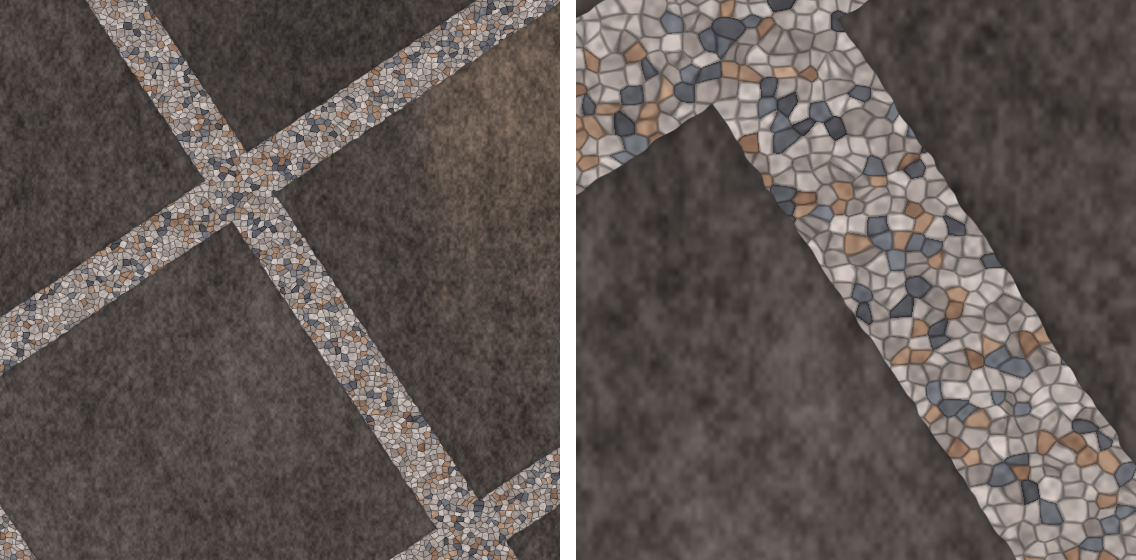
Left: the whole. Right: its middle third, enlarged.
A Shadertoy shader for this texture:

```glsl
// Dark stone paving slabs divided by tilted, crossing bands of pebble aggregate.

float hash(vec2 p) {
    return fract(sin(dot(p, vec2(127.1, 311.7))) * 43758.5);
}

vec2 hash2(vec2 p) {
    return vec2(hash(p), hash(p + 41.3));
}

float noise(vec2 p) {
    vec2 i = floor(p), f = fract(p);
    f = f * f * (3.0 - 2.0 * f);
    return mix(mix(hash(i), hash(i + vec2(1, 0)), f.x),
               mix(hash(i + vec2(0, 1)), hash(i + vec2(1, 1)), f.x), f.y);
}

float fbm(vec2 p) {
    float sum = 0.0, amp = 0.5;
    for (int i = 0; i < 4; i++) {
        sum += amp * noise(p);
        p = p * 2.03 + 17.7;
        amp *= 0.5;
    }
    return sum / 0.9375;
}

// Pebbles: Voronoi cells with dark gaps and mixed mineral colours
vec3 aggregate(vec2 uv) {
    vec2 p = uv * vec2(88.0, 100.0) + 0.6 * vec2(noise(uv * 60.0), noise(uv * 60.0 + 9.0));
    vec2 cell = floor(p), id = cell;
    float nearest = 9.0, second = 9.0;
    for (int y = -1; y <= 1; y++)
        for (int x = -1; x <= 1; x++) {
            vec2 c = cell + vec2(x, y);
            float d = length(c + 0.1 + 0.8 * hash2(c) - p);
            if (d < nearest) { second = nearest; nearest = d; id = c; }
            else second = min(second, d);
        }
    float kind = hash(id + 7.7), shade = hash(id + 23.1);
    vec3 stone = mix(vec3(0.54, 0.50, 0.48), vec3(0.77, 0.73, 0.71), shade);
    if (kind < 0.16) stone = mix(vec3(0.29, 0.29, 0.31), vec3(0.47, 0.48, 0.51), shade);
    else if (kind < 0.30) stone = mix(vec3(0.50, 0.38, 0.31), vec3(0.70, 0.58, 0.49), shade);
    float gap = 1.0 - smoothstep(0.0, 0.28, second - nearest);
    stone *= 1.0 - 0.36 * gap;
    return stone * (0.89 + 0.25 * noise(uv * 230.0));
}

// Slab: cloudy stains, upright streaks and fine grain
vec3 slab(vec2 uv, vec2 tile, vec2 q) {
    float clouds = fbm(uv * vec2(5.0, 3.5) + tile * 13.0) - 0.5;
    float streaks = noise(uv * vec2(38.0, 6.0) + tile * 5.0) - 0.5;
    float mottle = fbm(uv * vec2(64.0, 42.0)) - 0.5;
    float grain = 0.55 * noise(uv * vec2(150.0, 105.0))
                + 0.45 * noise(uv * vec2(290.0, 220.0)) - 0.5;
    float tone = 1.0 + 0.38 * clouds + 0.12 * streaks + 0.42 * mottle + 0.62 * grain;
    tone *= 0.97 + 0.08 * hash(tile + 3.0);
    vec3 color = vec3(0.292, 0.267, 0.256) * tone;

    // The right slab is warmer and paler towards its upper corner
    float right = step(0.0, q.x) * step(q.y, 0.0);
    float warm = right * smoothstep(0.70, 0.80, uv.x) * exp(-5.0 * pow(length(uv - vec2(0.95, 0.82)), 2.0));
    color *= 1.0 + warm * vec3(0.30, 0.22, 0.12);

    // The top slab is darker
    color *= 1.0 - 0.12 * step(0.0, q.x) * step(0.0, q.y);
    return color;
}

void mainImage(out vec4 fragColor, in vec2 fragCoord) {
    vec2 uv = fragCoord / iResolution.y;
    float pixel = 1.0 / iResolution.y;

    // Rotated grid with its origin on a crossing
    vec2 p = uv - vec2(0.428, 0.666);
    vec2 q = vec2(dot(p, vec2(0.832, 0.555)), dot(p, vec2(-0.555, 0.832)));
    vec2 period = vec2(0.716, 0.746);
    vec2 tile = floor(q / period);
    vec2 toAxis = abs(q - period * round(q / period));

    // Signed distance to the bands, slightly ragged
    float band = min(toAxis.x - 0.045, toAxis.y - 0.043);
    band += 0.003 * (noise(uv * 110.0) - 0.5);

    // Thin shade where the slab meets the band
    vec3 stone = slab(uv, tile, q);
    stone *= 1.0 - 0.22 * exp(-max(band, 0.0) / 0.004);

    float cover = 1.0 - smoothstep(-pixel, pixel, band);
    fragColor = vec4(mix(stone, aggregate(uv), cover), 1.0);
}
```
